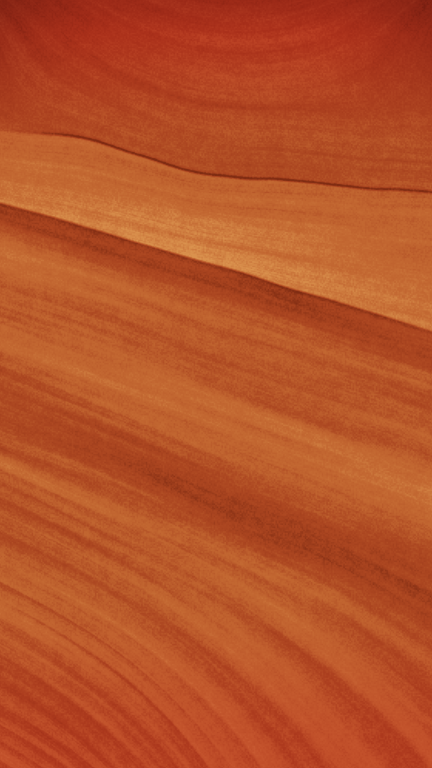
This texture is drawn by a WebGL 1 fragment shader. Its source:

```glsl
precision highp float;
// Wind-carved sandstone: a cracked upper bowl, a pale ledge and sweeping lower strata.

uniform vec2 u_resolution;

float hash(vec2 p) {
  vec3 q = fract(p.xyx * vec3(0.1031, 0.1030, 0.0973));
  q += dot(q, q.yzx + 33.33);
  return fract((q.x + q.y) * q.z);
}

float noise(vec2 p) {
  vec2 i = floor(p), f = fract(p);
  f = f * f * (3.0 - 2.0 * f);
  return mix(mix(hash(i), hash(i + vec2(1.0, 0.0)), f.x),
             mix(hash(i + vec2(0.0, 1.0)), hash(i + 1.0), f.x), f.y);
}

// Signed layered noise, stretched along a stratum; level is the depth across it.
float streaks(float x, float level, float frequency) {
  float sum = 0.0, gain = 0.5;
  vec2 p = vec2(x * 1.8, level * frequency);
  for (int i = 0; i < 4; i++) {
    sum += gain * (noise(p) - 0.5);
    p = p * vec2(1.5, 2.1) + 17.3;
    gain *= 0.68;
  }
  return sum;
}

float band(float level, float center, float width) {
  float d = (level - center) / width;
  return exp(-d * d);
}

// Depth of the dark crack, measured down from the top edge.
float crackDepth(float x) {
  return 0.168 + 0.047 * x + 0.036 * smoothstep(0.13, 0.5, x)
       + 0.003 * (noise(vec2(x * 14.0, 3.0)) - 0.5);
}

// Depth of the edge below the pale ledge.
float ledgeDepth(float x) {
  return 0.264 + 0.168 * x - 0.016 * x * (1.0 - x)
       + 0.003 * (noise(vec2(x * 9.0, 8.0)) - 0.5);
}

// Finds the left-edge depth of the curved stratum through (x, depth).
float stratumLevel(float x, float depth) {
  float level = depth - 0.2 * x;
  float cube = x * x * x;
  for (int i = 0; i < 5; i++) {
    float bend = max(level - 0.5, 0.0);
    float error = level + (0.168 + 0.25 * (level - 0.264)) * x
                + 8.0 * bend * bend * cube - depth;
    level -= error / (1.0 + 0.25 * x + 16.0 * bend * cube);
  }
  return level;
}

float bowlTone(float x, float depth, float crack) {
  float settle = smoothstep(0.0, 0.2, depth);
  float level = depth - (crack - 0.21) * settle
              + 0.5 * (x - 0.55) * (x - 0.55) * (1.0 - settle);
  float glow = band(x, 0.55, 0.4) * band(depth, 0.07, 0.06);
  return 0.30 + 0.10 * glow + 0.10 * smoothstep(0.05, 0.19, depth)
       + 0.26 * streaks(x, level, 65.0)
       - 0.10 * band(level, 0.172, 0.004) * smoothstep(0.3, 0.8, x);
}

float ledgeTone(float x, float v) {
  float pale = smoothstep(0.1, 0.95, v) * (0.55 + 0.45 * band(x, 0.4, 0.4));
  return 0.54 + 0.28 * pale + 0.30 * streaks(x, v + 0.25 * x, 9.0);
}

float slopeTone(float x, float level) {
  float warped = level + 0.006 * (noise(vec2(x * 4.0, level * 18.0)) - 0.5);
  float tone = 0.45;
  tone -= 0.19 * band(level, 0.275, 0.024);
  tone += 0.15 * band(level, 0.322, 0.02) * (1.0 - 0.6 * x);
  tone -= 0.07 * band(level, 0.365, 0.025) * x;
  tone += 0.25 * band(level, 0.445, 0.042) * mix(0.5, 1.0, smoothstep(0.0, 0.4, x));
  tone -= 0.15 * band(level, 0.525, 0.04);
  tone += 0.07 * band(level, 0.612, 0.02) + 0.08 * band(level, 0.74, 0.05);
  tone += 0.42 * streaks(x, warped, 48.0);

  // Weathered steps brighten gently, then drop into shadow.
  float phase = fract(warped * 27.0 + 1.4 * noise(vec2(x * 1.2, level * 11.0)));
  float ridge = smoothstep(0.0, 0.8, phase) * (1.0 - smoothstep(0.86, 1.0, phase));
  tone += 0.13 * (ridge - 0.45) * smoothstep(0.5, 0.62, level);
  return tone;
}

vec3 sandColor(float tone) {
  vec3 c = mix(vec3(0.50, 0.17, 0.07), vec3(0.67, 0.27, 0.125), smoothstep(0.0, 0.33, tone));
  c = mix(c, vec3(0.76, 0.40, 0.19), smoothstep(0.28, 0.62, tone));
  return mix(c, vec3(0.86, 0.58, 0.31), smoothstep(0.58, 0.98, tone));
}

void main() {
  vec2 uv = gl_FragCoord.xy / u_resolution;
  float x = uv.x, depth = 1.0 - uv.y;
  float pixel = 1.0 / u_resolution.y;
  float crack = crackDepth(x), ledge = ledgeDepth(x);

  // Three rock surfaces separated by the crack and the ledge.
  float tone = bowlTone(x, depth, crack);
  float v = (depth - crack) / (ledge - crack);
  tone = mix(tone, ledgeTone(x, v), smoothstep(-pixel, 0.004, depth - crack));
  float slope = slopeTone(x, stratumLevel(x, depth));
  tone = mix(tone, slope, smoothstep(-pixel, 0.003, depth - ledge));
  tone -= 0.36 * band(depth, crack, 0.0022) * smoothstep(0.0, 0.2, x);
  tone -= 0.12 * band(depth, ledge + 0.003, 0.003);

  // Fine sand grain and broad mottling.
  vec2 sand = vec2(x, uv.y * 16.0 / 9.0);
  tone += 0.13 * (noise(sand * 280.0) - 0.5) + 0.06 * (noise(sand * 45.0) - 0.5);
  vec3 color = sandColor(tone);

  // Red shade gathers at the top and bottom.
  float redness = 1.0 - smoothstep(0.0, 0.22, depth) + 0.65 * smoothstep(0.76, 1.0, depth);
  color *= mix(vec3(1.0), vec3(1.0, 0.66, 0.80), redness);
  float corner = smoothstep(0.25, 0.6, abs(x - 0.5)) * (1.0 - smoothstep(0.0, 0.18, depth));
  color *= 1.0 - 0.16 * corner - 0.08 * (1.0 - smoothstep(0.0, 0.05, depth));
  gl_FragColor = vec4(clamp(color, 0.0, 1.0), 1.0);
}
```
